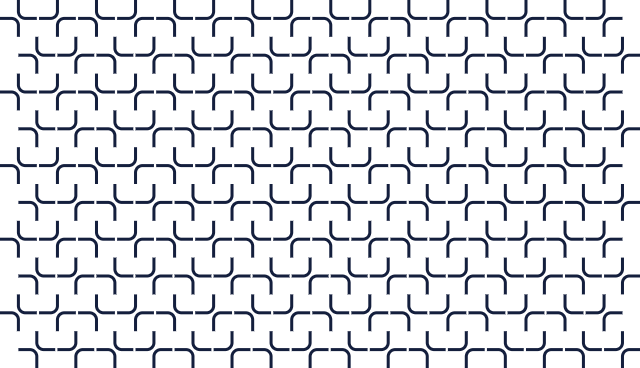
Give the GLSL for this pattern, as a Shadertoy shader.

```glsl
// Staggered rows of navy rounded brackets, alternating cups and arches, on white.

// Distance to a line that runs along +x, rounds the origin and leaves along +y.
float roundedElbow(vec2 p, float radius) {
    vec2 v = radius - p;
    return abs(length(max(v, 0.0)) + min(max(v.x, v.y), 0.0) - radius);
}

// Unit square holding two opposite elbows, cut square at its border.
float elbowPair(vec2 p) {
    float stroke = min(roundedElbow(p, 0.19), roundedElbow(-p, 0.19)) - 0.041;
    return max(stroke, max(abs(p.x), abs(p.y)) - 0.5);
}

// Row of 16 units; odd rows move right by half a unit.
float bracketRow(vec2 p, float row) {
    float pitch = 1.061;
    float x = p.x - 0.5 - 0.5 * mod(row, 2.0);
    float column = clamp(round(x / pitch), 0.0, 15.0);
    float mirror = 1.0 - 2.0 * mod(column, 2.0);
    return elbowPair(vec2((x - column * pitch) * mirror, row + 0.5 - p.y));
}

void mainImage(out vec4 fragColor, in vec2 fragCoord) {
    // Ten rows fill the height, counted from the top.
    float pixel = 10.0 / iResolution.y;
    vec2 p = vec2(fragCoord.x, iResolution.y - fragCoord.y) * pixel;

    // Neighbouring rows are included so that cut ends stay smooth.
    float dist = 1.0;
    for (int i = -1; i <= 1; i++) {
        dist = min(dist, bracketRow(p, floor(p.y) + float(i)));
    }

    float ink = clamp(0.5 - dist / pixel, 0.0, 1.0);
    vec3 navy = vec3(0.08, 0.12, 0.24);
    fragColor = vec4(mix(vec3(1.0), navy, ink), 1.0);
}
```
